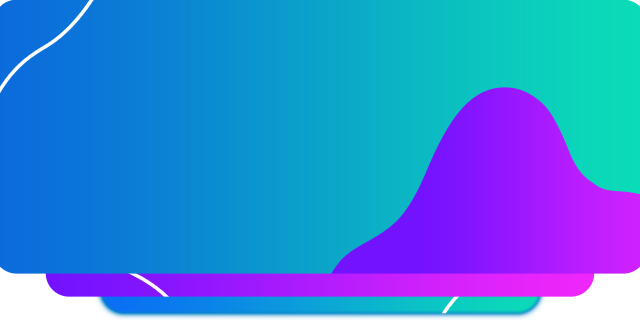
A Shadertoy shader for this background:

```glsl
const vec3 WHITE = vec3(1.0);
const vec3 BLUE = vec3(0.045, 0.42, 0.86);
const vec3 BRIGHT_BLUE = vec3(0.04, 0.43, 0.96);
const vec3 MINT = vec3(0.045, 0.86, 0.72);
const vec3 VIOLET = vec3(0.45, 0.07, 1.0);
const vec3 ORCHID = vec3(0.82, 0.13, 1.0);
const vec3 MAGENTA = vec3(0.94, 0.15, 0.98);
const vec3 SHADOW = vec3(0.03, 0.52, 0.78);
const float CORNER = 0.073;
const float STROKE = 0.0055;

// Curve knots: x, height, slope
const int HILL_KNOTS = 11;
const vec3 HILL[HILL_KNOTS] = vec3[](
    vec3(1.036, 0.146, 1.70), vec3(1.120, 0.229, 0.60),
    vec3(1.237, 0.307, 0.95), vec3(1.333, 0.466, 2.40),
    vec3(1.419, 0.630, 1.40), vec3(1.578, 0.727, 0.00),
    vec3(1.698, 0.674, -0.95), vec3(1.779, 0.526, -2.50),
    vec3(1.862, 0.422, -0.70), vec3(1.953, 0.401, -0.10),
    vec3(2.021, 0.388, -0.25));

float coverage(float d, float pixel) {
    return clamp(0.5 - d / pixel, 0.0, 1.0);
}

float roundedBox(vec2 p, vec2 center, vec2 halfSize, float radius) {
    vec2 q = abs(p - center) - halfSize + radius;
    return length(max(q, 0.0)) + min(max(q.x, q.y), 0.0) - radius;
}

// Cubic between two knots, continued as straight lines; gives height and slope
vec2 hermite(float x, vec3 a, vec3 b) {
    float span = b.x - a.x;
    float t = clamp((x - a.x) / span, 0.0, 1.0);
    float rise = b.y - a.y;
    float c2 = 3.0 * rise - span * (2.0 * a.z + b.z);
    float c3 = span * (a.z + b.z) - 2.0 * rise;
    float slope = a.z + t * (2.0 * c2 + 3.0 * c3 * t) / span;
    float height = a.y + t * (span * a.z + t * (c2 + c3 * t));
    return vec2(height + slope * (x - a.x - t * span), slope);
}

// Approximate signed distance above a curve
float curveDistance(vec2 p, vec2 curve) {
    return (p.y - curve.x) / sqrt(1.0 + curve.y * curve.y);
}

float strokeMask(vec2 p, vec3 a, vec3 b, float width, float pixel) {
    return coverage(abs(curveDistance(p, hermite(p.x, a, b))) - width, pixel);
}

float hillDistance(vec2 p) {
    vec2 curve = hermite(p.x, HILL[0], HILL[1]);
    for (int i = 1; i < HILL_KNOTS - 1; i++) {
        if (p.x >= HILL[i].x) curve = hermite(p.x, HILL[i], HILL[i + 1]);
    }
    return curveDistance(p, curve);
}

vec3 ramp(float x, float start, float end, vec3 from, vec3 to) {
    float t = clamp((x - start) / (end - start), 0.0, 1.0);
    return mix(from, to, mix(t, smoothstep(0.0, 1.0, t), 0.5));
}

void mainImage(out vec4 fragColor, in vec2 fragCoord) {
    vec2 p = fragCoord / iResolution.xy * vec2(2.0, 1.0);
    float pixel = 1.0 / iResolution.y;

    // Back card with a soft shadow
    float back = roundedBox(p, vec2(1.002, 0.221), vec2(0.687, 0.2), CORNER);
    float glow = 0.85 * exp(-pow(max(back, 0.0) / 0.009, 1.5));
    vec3 color = mix(WHITE, SHADOW, glow);
    vec3 backColor = ramp(p.x, 0.32, 1.69, BRIGHT_BLUE, MINT);
    backColor = mix(backColor, SHADOW, 0.5 * smoothstep(-0.012, 0.0, back));
    float backLine = strokeMask(p, vec3(1.385, 0.018, 1.6),
        vec3(1.427, 0.073, 1.1), STROKE, pixel);
    color = mix(color, mix(backColor, WHITE, backLine), coverage(back, pixel));

    // Middle card
    float middle = roundedBox(p, vec2(1.0, 0.273), vec2(0.857, 0.2), CORNER);
    vec3 middleColor = ramp(p.x, 0.14, 1.86, VIOLET, MAGENTA);
    float middleLine = strokeMask(p, vec3(0.413, 0.146, -0.5),
        vec3(0.520, 0.073, -0.95), STROKE, pixel);
    color = mix(color, mix(middleColor, WHITE, middleLine),
        coverage(middle, pixel));

    // Front card with its hill and corner stroke
    float front = roundedBox(p, vec2(1.0, 0.573), vec2(1.021, 0.428), CORNER);
    vec3 frontColor = ramp(p.x, 0.0, 2.0, BLUE, MINT);
    vec3 hillColor = ramp(p.x, 1.3, 2.03, VIOLET, ORCHID);
    frontColor = mix(frontColor, hillColor, coverage(hillDistance(p), pixel));
    vec3 bend = vec3(0.143, 0.855, 0.6);
    float lower = strokeMask(p, vec3(0.0, 0.719, 1.6), bend, STROKE, pixel);
    float upper = strokeMask(p, bend, vec3(0.286, 1.0, 1.5), STROKE, pixel);
    frontColor = mix(frontColor, WHITE, p.x < bend.x ? lower : upper);
    color = mix(color, frontColor, coverage(front, pixel));

    fragColor = vec4(color, 1.0);
}
```
